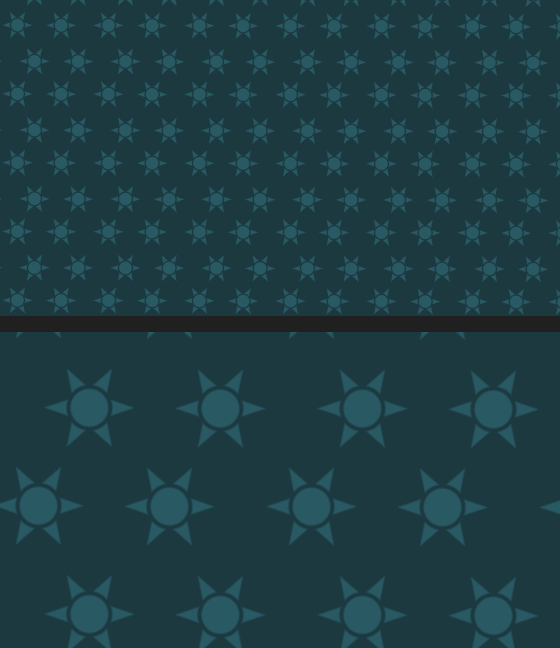
Top, the full canvas; bottom, a detail of the centre.
This pattern is drawn by a Shadertoy shader. Its source:

```glsl
// Staggered rows of paired six-rayed suns, teal on dark teal.

const float TAU = 6.2831853;
const vec2 TILE = vec2(0.288, 0.2177);          // holds two rows of one pair
const vec2 FIRST_SUN = vec2(0.0553, 0.0792);    // measured from the top left
const vec2 ROW_SHIFT = vec2(0.0537, 0.1142);
const vec2 PAIR_GAP = vec2(0.1382, 0.0004);
const float ROW_TILT = 0.0031;

const vec3 GROUND = vec3(0.108, 0.222, 0.252);
const vec3 SUN = vec3(0.160, 0.353, 0.394);

// Offset from the nearest copy of a point repeated on a grid
vec2 repeatAround(vec2 p, vec2 period) {
    return p - period * round(p / period);
}

// Fold the plane into one sector centred on the x axis
vec2 foldSectors(vec2 p, float count) {
    float sector = TAU / count;
    float angle = atan(p.y, p.x);
    angle -= sector * round(angle / sector);
    return length(p) * vec2(cos(angle), sin(angle));
}

// Tapered ray with a curved base and a blunt, rounded tip
float rayDistance(vec2 p, float inner, float outer, float halfWidth, float corner) {
    float slope = halfWidth / (outer - inner);
    float side = (abs(p.y) - slope * (outer - p.x)) / sqrt(1.0 + slope * slope);
    float radius = length(p);
    float ends = max(inner - radius, radius - outer);
    vec2 edge = vec2(side, ends) + corner;
    return length(max(edge, 0.0)) + min(max(edge.x, edge.y), 0.0) - corner;
}

float sunDistance(vec2 p) {
    float disc = length(p) - 0.0199;
    float ray = rayDistance(foldSectors(p, 6.0), 0.0242, 0.0472, 0.0078, 0.0012);
    return min(disc, ray);
}

// Closest sun among the two rows and two pair members of each tile
float patternDistance(vec2 p) {
    float d = 1.0;
    for (int row = 0; row < 2; row++) {
        for (int member = 0; member < 2; member++) {
            vec2 centre = FIRST_SUN + float(row) * ROW_SHIFT + float(member) * PAIR_GAP;
            d = min(d, sunDistance(repeatAround(p - centre, TILE)));
        }
    }
    return d;
}

void mainImage(out vec4 fragColor, in vec2 fragCoord) {
    vec2 p = fragCoord / iResolution.y;
    p.y = 1.0 - p.y - ROW_TILT * p.x;

    // Soft printed edge, never narrower than the sampling step
    float softness = max(0.0016, 0.75 / iResolution.y);
    float ink = 1.0 - smoothstep(-softness, softness, patternDistance(p));

    fragColor = vec4(mix(GROUND, SUN, ink), 1.0);
}
```
